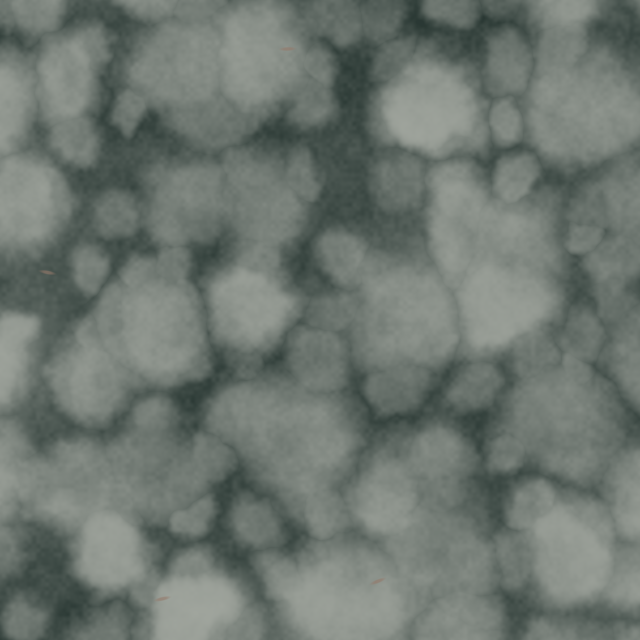
A WebGL 2 fragment shader for this texture:

```glsl
#version 300 es
precision highp float;
// Soft grey-green billows of cloudy puffs with dark gaps and a few tan flecks.

uniform vec2 u_resolution;
out vec4 fragColor;

float hash(vec2 p) {
    return fract(sin(dot(p, vec2(127.1, 311.7))) * 43758.5453);
}

vec2 hash2(vec2 p) {
    return vec2(hash(p), hash(p + 57.3));
}

float noise(vec2 p) {
    vec2 i = floor(p), f = fract(p);
    f = f * f * (3.0 - 2.0 * f);
    return mix(mix(hash(i), hash(i + vec2(1, 0)), f.x),
               mix(hash(i + vec2(0, 1)), hash(i + vec2(1, 1)), f.x), f.y);
}

float fbm(vec2 p) {
    float sum = 0.0, amp = 0.5;
    for (int i = 0; i < 5; i++) {
        sum += amp * noise(p);
        p = mat2(1.6, 1.2, -1.2, 1.6) * p + 7.7;
        amp *= 0.5;
    }
    return sum / 0.97;
}

// Brightest of the scattered round puffs; their lower rims are crisper.
float puffs(vec2 p, float seed) {
    vec2 cell = floor(p);
    float best = 0.0;
    for (int y = -1; y <= 1; y++) {
        for (int x = -1; x <= 1; x++) {
            vec2 id = cell + vec2(x, y);
            vec2 center = id + 0.1 + 0.8 * hash2(id + seed);
            float radius = mix(0.42, 0.72, hash(id + seed + 13.1));
            vec2 q = (p - center) / radius;
            q.x *= mix(0.9, 1.2, hash(id + seed + 29.7));
            float core = 0.4 - 0.22 * clamp(q.y, -1.0, 1.0);
            float body = 1.0 - smoothstep(core, 1.08, length(q));
            best = max(best, body * mix(0.6, 1.0, hash(id + seed + 41.9)));
        }
    }
    return best;
}

// Sparse, short, nearly level streaks.
float flecks(vec2 uv) {
    vec2 p = uv * 6.0, id = floor(p);
    vec2 q = (fract(p) - 0.25 - 0.5 * hash2(id + 83.0)) / 6.0;
    float tilt = 0.8 * (hash(id + 5.9) - 0.5);
    q = mat2(cos(tilt), sin(tilt), -sin(tilt), cos(tilt)) * q;
    float streak = 1.0 - smoothstep(0.3, 1.0, length(q / vec2(0.016, 0.004)));
    return streak * step(0.86, hash(id + 19.4));
}

void main() {
    vec2 uv = gl_FragCoord.xy / u_resolution.y;

    // Ragged, wispy outlines
    vec2 warp = vec2(fbm(uv * 9.0 + 3.1), fbm(uv * 9.0 + 41.7)) - 0.5;
    vec2 fray = vec2(noise(uv * 55.0), noise(uv * 55.0 + 23.0)) - 0.5;
    vec2 p = uv + 0.075 * warp + 0.009 * fray;

    // Large puffs over smaller, dimmer ones
    float large = puffs(p * 5.3, 2.0);
    float small = 0.72 * puffs(p * 10.0 + 0.4, 71.0);
    float tone = 0.06 + 0.88 * max(large, small) + 0.12 * min(large, small);

    // Broad drift, mottling and fine grain, stronger in the gaps
    tone += 0.4 * (noise(uv * 3.0 + 9.0) - 0.5);
    tone += 0.4 * (fbm(uv * 16.0 + 15.0) - 0.5);
    float grain = noise(uv * vec2(95.0, 75.0)) + noise(uv * 150.0) - 1.0;
    tone += mix(0.13, 0.05, clamp(tone, 0.0, 1.0)) * grain;

    // Soft limits at both ends of the range
    tone = tone > 0.8 ? 0.8 + 0.3 * (1.0 - exp((0.8 - tone) / 0.3)) : tone;
    tone = max(tone, -0.2);

    vec3 color = mix(vec3(0.24, 0.29, 0.27), vec3(0.62, 0.64, 0.61), tone);
    color = mix(color, vec3(0.58, 0.47, 0.41), 0.6 * flecks(uv));
    fragColor = vec4(color, 1.0);
}
```
